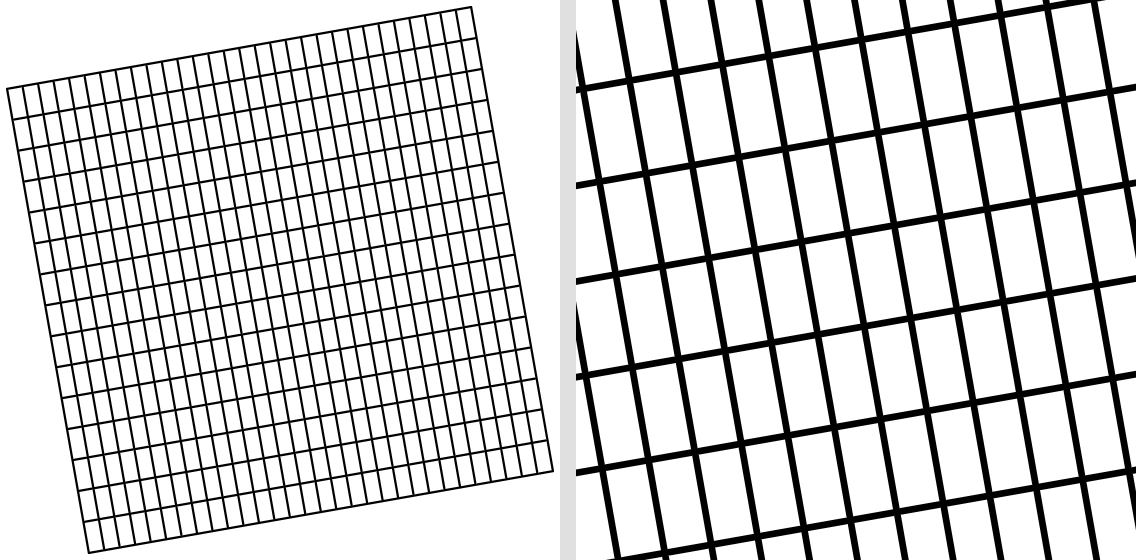
Left: the whole. Right: its middle third, enlarged.
Write a Shadertoy shader that draws this pattern.

```glsl
const vec3 PAPER = vec3(1.0);
const vec3 INK = vec3(0.0);
const vec2 CELL_COUNT = vec2(30.0, 15.0);
const float GRID_SIDE = 0.8415;
const float LINE_WIDTH = 0.004;
const float TILT_DEGREES = 10.0;

// Coordinates of p along axes turned counterclockwise by the angle
vec2 toTiltedAxes(vec2 p, float angle) {
    float c = cos(angle), s = sin(angle);
    return vec2(c * p.x + s * p.y, c * p.y - s * p.x);
}

// Distance to the nearest line of a centred, bounded square grid
float gridDistance(vec2 p, float side, vec2 count) {
    vec2 cell = side / count;
    vec2 fromCorner = p + 0.5 * side;
    vec2 nearest = clamp(round(fromCorner / cell), vec2(0.0), count) * cell;
    vec2 offset = abs(fromCorner - nearest);
    vec2 overshoot = max(abs(p) - 0.5 * side, 0.0);
    float upright = length(vec2(offset.x, overshoot.y));
    float level = length(vec2(overshoot.x, offset.y));
    return min(upright, level);
}

// Smooth coverage of a stroke over one pixel
float strokeCoverage(float dist, float width, float pixel) {
    return clamp(0.5 + (0.5 * width - dist) / pixel, 0.0, 1.0);
}

void mainImage(out vec4 fragColor, in vec2 fragCoord) {
    float pixel = 1.0 / min(iResolution.x, iResolution.y);
    vec2 centred = (fragCoord - 0.5 * iResolution.xy) * pixel;

    // Tilted ruled sheet
    vec2 p = toTiltedAxes(centred, radians(TILT_DEGREES));
    float dist = gridDistance(p, GRID_SIDE, CELL_COUNT);
    float ink = strokeCoverage(dist, LINE_WIDTH, pixel);

    fragColor = vec4(mix(PAPER, INK, ink), 1.0);
}
```
